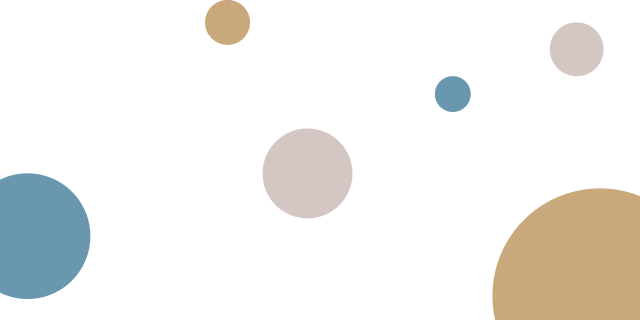
A Shadertoy shader for this background:

```glsl
// Flat discs in tan, blue and dusty pink scattered over a white ground.
// Each disc is a circle distance function, blended with a one-pixel soft edge.
// Lengths are in canvas heights, with the origin at the lower left.

const vec3 WHITE = vec3(1.0);
const vec3 TAN = vec3(0.788, 0.659, 0.486);
const vec3 BLUE = vec3(0.408, 0.592, 0.686);
const vec3 PINK = vec3(0.831, 0.776, 0.765);

// Paints a disc over the given colour.
vec3 paintDisc(vec3 base, vec2 p, vec2 center, float radius, vec3 color) {
    float dist = length(p - center) - radius;
    float coverage = clamp(0.5 - dist * iResolution.y, 0.0, 1.0);
    return mix(base, color, coverage);
}

void mainImage(out vec4 fragColor, in vec2 fragCoord) {
    vec2 p = fragCoord / iResolution.y;
    vec3 color = WHITE;

    // Small discs along the top
    color = paintDisc(color, p, vec2(0.711, 0.930), 0.0703, TAN);
    color = paintDisc(color, p, vec2(1.802, 0.846), 0.0841, PINK);
    color = paintDisc(color, p, vec2(1.415, 0.706), 0.0560, BLUE);

    // Large discs at the centre and the lower corners
    color = paintDisc(color, p, vec2(0.961, 0.458), 0.1404, PINK);
    color = paintDisc(color, p, vec2(0.086, 0.262), 0.1964, BLUE);
    color = paintDisc(color, p, vec2(1.875, 0.075), 0.3362, TAN);

    fragColor = vec4(color, 1.0);
}
```
